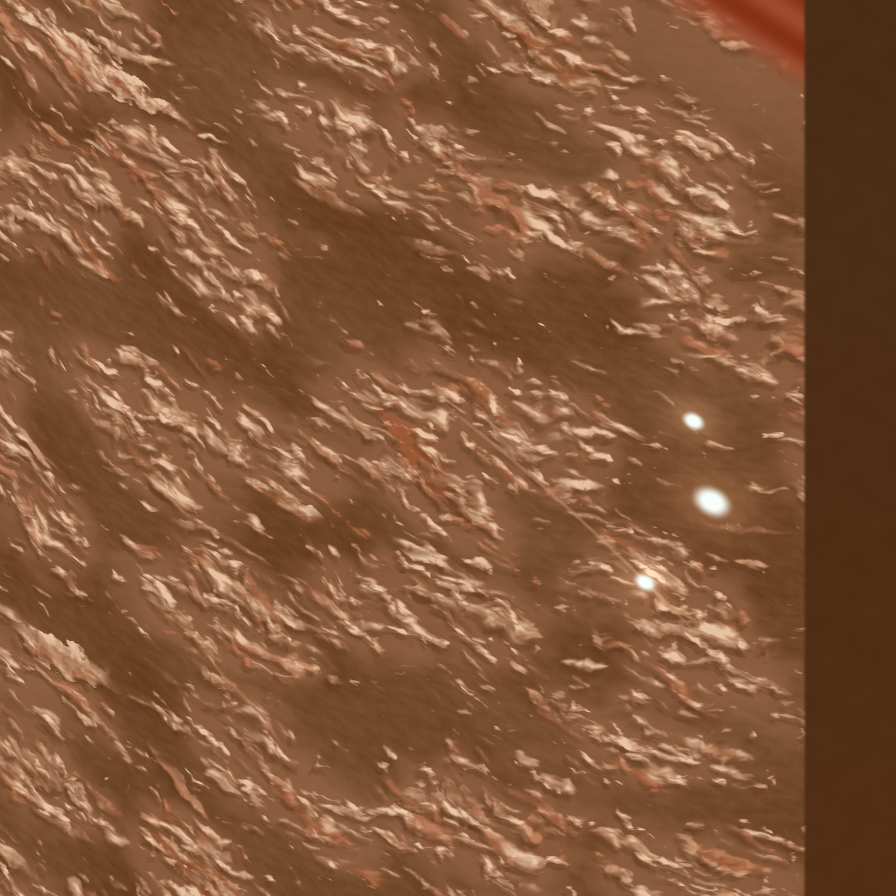
Give the GLSL for this texture, as a Shadertoy shader.

```glsl
const vec3 BROWN  = vec3(0.44, 0.28, 0.163);
const vec3 UMBER  = vec3(0.32, 0.18, 0.08);
const vec3 TAN    = vec3(0.58, 0.39, 0.27);
const vec3 RUST   = vec3(0.62, 0.34, 0.20);
const vec3 ROSE   = vec3(0.75, 0.56, 0.43);
const vec3 CREAM  = vec3(0.95, 0.81, 0.68);
const float BAND_X = 0.898;

vec2 hash2(vec2 p) {
    vec3 q = fract(p.xyx * vec3(0.1031, 0.1030, 0.0973));
    q += dot(q, q.yzx + 33.33);
    return fract((q.xx + q.yz) * q.zy);
}

mat2 turn(float a) {
    float c = cos(a), s = sin(a);
    return mat2(c, s, -s, c);
}

// Distance to the nearest feature point
float cellular(vec2 p) {
    vec2 id = floor(p);
    float nearest = 9.0;
    for (int j = -1; j <= 1; j++)
    for (int i = -1; i <= 1; i++) {
        vec2 cell = id + vec2(i, j);
        nearest = min(nearest, length(cell + hash2(cell + 40.0) - p));
    }
    return nearest;
}

float layeredSines(vec2 p) {
    float sum = 0.0, amp = 0.5;
    for (int i = 0; i < 4; i++) {
        sum += amp * sin(p.x + 1.3 * sin(p.y)) * cos(p.y + 0.7 * sin(p.x));
        p = turn(0.9) * p * 1.9 + 1.7;
        amp *= 0.55;
    }
    return sum;
}

vec2 wobble(vec2 p, float frequency) {
    return vec2(layeredSines(p * frequency), layeredSines(p * frequency * 0.8 + 4.0));
}

// Coordinates along and across the slanted grain, which flattens to the right
vec2 grainSpace(vec2 uv) {
    float across = uv.y + 0.88 * uv.x - 0.32 * uv.x * uv.x;
    return vec2(uv.x - 0.5 * uv.y, 0.85 * across) + 0.012 * wobble(uv, 17.0);
}

vec3 shardColor(float tone) {
    vec3 c = mix(TAN, ROSE, smoothstep(0.1, 0.55, tone));
    return mix(c, CREAM, smoothstep(0.5, 1.0, tone));
}

// Irregular foil scraps: bright where the height is large, dark just beneath
vec3 addFoil(vec3 col, vec2 g, vec2 frequency, float level, float rust) {
    float height = layeredSines(g * frequency) + level;
    float below = layeredSines((g + vec2(0.0, 0.007)) * frequency) + level;
    col = mix(col, UMBER, 0.3 * smoothstep(0.0, 0.3, below));
    vec3 c = shardColor(1.5 * height + 0.6 * (height - below));
    c = mix(c, RUST, rust);
    return mix(col, c, 0.9 * smoothstep(-0.03, 0.2, height));
}

// Tapered ragged slivers, one per grid cell, thinned out by density
vec3 addShards(vec3 col, vec2 g, vec2 size, float density, float rust, float mottle, float seed) {
    vec2 id = floor(g / size);
    for (int j = -1; j <= 1; j++)
    for (int i = -1; i <= 1; i++) {
        vec2 cell = id + vec2(i, j) + seed;
        vec2 place = hash2(cell), shape = hash2(cell + 71.0), look = hash2(cell + 137.0);
        float present = smoothstep(0.0, 0.12, density - look.x);
        vec2 q = turn((shape.x - 0.5) * 0.6) * (g - (cell - seed + place) * size);
        float t = q.x / (size.x * mix(0.25, 0.6, shape.y));
        float width = size.y * mix(0.04, 0.2, place.x * place.x) * max(1.0 - abs(t), 0.0);
        width *= 1.0 + 0.9 * mottle;
        float ends = smoothstep(1.0, 0.7, abs(t)) * present;
        float body = smoothstep(0.0028, -0.002, abs(q.y) - width) * ends;
        float shade = smoothstep(0.006, -0.004, abs(q.y + 0.006) - width) * ends;
        float tone = look.y + 0.25 * clamp(q.y / (width + 0.001), -1.0, 1.0) + 0.5 * mottle;
        vec3 c = mix(shardColor(tone), RUST, rust * smoothstep(0.4, 0.75, shape.x - 0.4 * mottle));
        col = mix(col, UMBER, 0.35 * shade);
        col = mix(col, c, 0.9 * body);
    }
    return col;
}

vec3 addGlint(vec3 col, vec2 p, float radius) {
    float d = length(turn(0.5) * p * vec2(0.8, 1.15));
    col += vec3(0.16, 0.13, 0.11) * exp(-d * d / (radius * radius * 4.0));
    return mix(col, vec3(0.97, 1.0, 0.98), smoothstep(radius, radius * 0.35, d));
}

void mainImage(out vec4 fragColor, in vec2 fragCoord) {
    vec2 uv = fragCoord / iResolution.xy;
    vec2 g = grainSpace(uv);
    vec2 rough = g + 0.004 * wobble(uv + 2.0, 60.0);

    // Long clusters of debris with calm brown gaps
    float patches = 1.0 - smoothstep(0.1, 0.8, cellular(g * vec2(4.0, 9.0) + 3.0));
    float cluster = clamp(patches + 0.6 * layeredSines(g * vec2(13.0, 27.0)), 0.0, 1.0);

    // Soft ground, haze and fine fibres
    vec3 col = BROWN + 0.05 * layeredSines(g * vec2(7.0, 17.0));
    col += 0.03 * layeredSines(g * vec2(90.0, 260.0));
    col = mix(col, TAN, 0.75 * smoothstep(0.1, 0.75, cluster));
    float corner = uv.x * 0.65 + uv.y;
    col = mix(col, TAN, 0.7 * smoothstep(1.3, 1.46, corner));

    // Scraps and slivers, from broad rusty flakes down to specks
    float mottle = layeredSines(g * vec2(85.0, 210.0));
    float rust = 0.65 * smoothstep(0.15, 0.45, layeredSines(g * vec2(15.0, 33.0) + 9.0));
    col = addShards(col, rough, vec2(0.26, 0.13), 0.08 + 0.5 * cluster, 0.9, mottle, 11.0);
    col = addFoil(col, rough, vec2(27.0, 80.0), 0.5 * cluster - 0.56, rust);
    col = addShards(col, rough, vec2(0.15, 0.045), 0.07 + 0.55 * cluster, 0.6, mottle, 37.0);
    col = addFoil(col, rough + 5.0, vec2(48.0, 130.0), 0.5 * cluster - 0.63, rust);
    col = addShards(col, rough, vec2(0.07, 0.03), 0.06 + 0.55 * cluster, 0.4, mottle, 59.0);
    col = addShards(col, rough, vec2(0.032, 0.017), 0.08 + 0.3 * cluster, 0.1, mottle, 83.0);

    // Long fine crease
    float crease = abs(uv.y - 0.56 + 0.75 * (uv.x - 0.48) + 0.5 * pow(uv.x - 0.48, 2.0));
    float span = smoothstep(0.46, 0.54, uv.x) * smoothstep(0.88, 0.7, uv.x);
    col = mix(col, ROSE, 0.5 * span * smoothstep(0.004, 0.0005, crease));

    // Sparkles
    for (int i = 0; i < 3; i++) {
        float k = float(i);
        vec2 spot = vec2(0.72 + 0.08 * sin(1.2 * k), 0.35 + 0.09 * k);
        col = addGlint(col, uv - spot, 0.013 + 0.009 * sin(1.57 * k));
    }

    // Red corner and dark side band
    vec3 red = vec3(0.57, 0.24, 0.13) + 0.05 * sin(corner * 110.0);
    col = mix(col, red, smoothstep(1.47, 1.52, corner));
    vec3 band = mix(UMBER, vec3(0.29, 0.175, 0.09), uv.y) + 0.008 * layeredSines(uv * 70.0);
    col = mix(col, band, smoothstep(BAND_X - 0.003, BAND_X + 0.003, uv.x));
    fragColor = vec4(clamp(col, 0.0, 1.0), 1.0);
}
```
